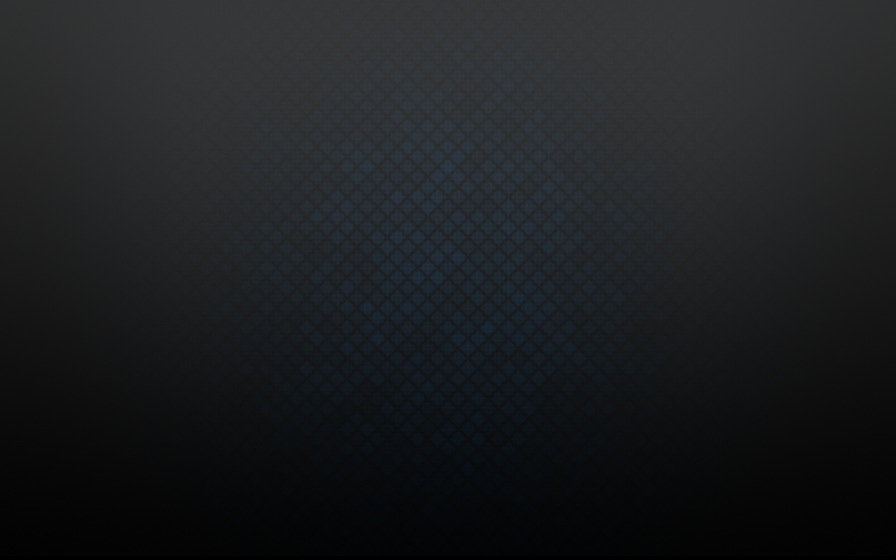
This background is drawn by a WebGL 2 fragment shader. Its source:

```glsl
#version 300 es
precision highp float;
// A dark charcoal backdrop, light at the top and near black at the bottom,
// with a soft oval of blue diamond tiles in the middle. The tiles are a
// rotated grid, varied by a hash per cell and by clumps of gradient noise.

#define PITCH 0.036               // width of a diamond, in canvas heights
#define GLOW_CENTRE vec2(0.0, 0.50)
#define GLOW_RADIUS vec2(0.34, 0.36)
#define TOP_GREY vec3(0.204, 0.206, 0.208)
#define FLOOR_BLACK vec3(0.006, 0.007, 0.008)
#define TILE_BLUE vec3(-0.002, 0.034, 0.070)
#define GROOVE_DEPTH 0.15
#define SIDE_SHADE 0.27
#define WEAVE_PERIOD 0.016
#define WEAVE_DEPTH 0.09

uniform vec2 u_resolution;
out vec4 fragColor;

float hash(vec2 p) {
  vec3 q = fract(vec3(p.xyx) * 0.1031);
  q += dot(q, q.yzx + 33.33);
  return fract((q.x + q.y) * q.z);
}

float cornerSlope(vec2 corner, vec2 offset) {
  float angle = 6.2832 * hash(corner + 57.0);
  return dot(vec2(cos(angle), sin(angle)), offset);
}

float gradientNoise(vec2 p) {
  vec2 i = floor(p), f = fract(p);
  vec2 w = f * f * f * (f * (f * 6.0 - 15.0) + 10.0);
  vec2 e = vec2(1.0, 0.0);
  float low = mix(cornerSlope(i, f), cornerSlope(i + e, f - e), w.x);
  float high = mix(cornerSlope(i + e.yx, f - e.yx), cornerSlope(i + 1.0, f - 1.0), w.x);
  return mix(low, high, w.y);
}

// Vertical grey ramp, shaded towards the left and right sides
vec3 backdrop(vec2 p) {
  vec3 grey = FLOOR_BLACK + TOP_GREY * smoothstep(-0.1, 1.0, p.y);
  float side = smoothstep(0.40, 0.85, abs(p.x));
  return grey * (1.0 - SIDE_SHADE * side * (1.0 - 0.5 * pow(p.y, 4.0)));
}

// Soft-edged square in a cell of the rotated grid
float tileMask(vec2 cellPos, float pixel) {
  vec2 d = abs(fract(cellPos) - 0.5);
  float blur = 0.07 + pixel / PITCH;
  return 1.0 - smoothstep(0.40 - blur, 0.40 + blur, max(d.x, d.y));
}

// Fine crossed threads, faded out where pixels are too coarse for them
float weave(vec2 p, float pixel) {
  vec2 threads = sin(6.2832 * vec2(p.x + p.y, p.x - p.y) / WEAVE_PERIOD);
  return threads.x * threads.y * (1.0 - smoothstep(0.20, 0.35, pixel / WEAVE_PERIOD));
}

void main() {
  float pixel = 1.0 / u_resolution.y;
  vec2 p = (gl_FragCoord.xy - vec2(0.5 * u_resolution.x, 0.0)) * pixel;
  vec3 colour = backdrop(p);

  // Oval glow that reveals the tiles
  vec2 r = (p - GLOW_CENTRE) / GLOW_RADIUS;
  float glow = exp(-dot(r, r));

  // Diamond grid with uneven tile brightness
  vec2 cellPos = vec2(p.x + p.y, p.x - p.y) / PITCH;
  vec2 cell = floor(cellPos);
  float tile = tileMask(cellPos, pixel);
  float clump = gradientNoise(cell * 0.28 + 9.0);
  float shine = max(0.0, 0.70 + 0.60 * hash(cell) + 0.45 * clump);

  colour *= 1.0 - GROOVE_DEPTH * glow * (1.0 - tile);
  colour += TILE_BLUE * glow * (0.35 + 0.65 * tile) * shine;
  colour *= 1.0 + WEAVE_DEPTH * glow * weave(p, pixel);

  // Thin dark line along the bottom, then dither against banding
  colour *= smoothstep(0.007 - pixel, 0.007 + pixel, p.y);
  colour += (hash(gl_FragCoord.xy) - 0.5) / 255.0;
  fragColor = vec4(clamp(colour, 0.0, 1.0), 1.0);
}
```
